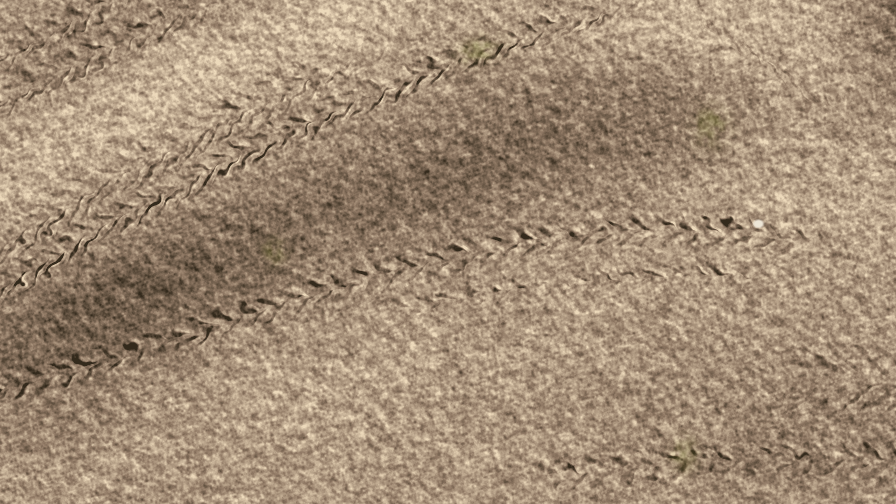
Give the GLSL for this texture, as a Shadertoy shader.

```glsl
// Dry straw-covered soil crossed by curved tractor tread marks in low sunlight.

const vec3 SHADOW = vec3(0.29, 0.24, 0.18);
const vec3 SOIL = vec3(0.56, 0.47, 0.39);
const vec3 STRAW = vec3(0.83, 0.75, 0.64);
const vec3 MOSS = vec3(0.43, 0.43, 0.20);
const vec3 STONE = vec3(0.93, 0.90, 0.84);
const vec2 SUN_STEP = vec2(0.0035, 0.0045);
const float BASE_TONE = 0.665;
const float RELIEF = 0.60;
const float FINE_GRAIN = 0.50;
const float PATCHINESS = 0.08;

// Cubic centre lines: y = c.x + c.y x + c.z x^2 + c.w x^3
const vec4 UPPER_PATH = vec4(0.43, 0.62, -0.135, 0.0);
const vec4 MIDDLE_PATH = vec4(0.225, 0.27, 0.13, -0.115);
const vec4 SIDE_PATH = vec4(0.10, 0.50, -0.178, 0.0);
const vec4 CORNER_PATH = vec4(0.80, 0.48, 0.0, 0.0);
const vec4 BOTTOM_PATH = vec4(-0.25, 0.42, -0.13, 0.0);
const vec4 FAR_PATH = vec4(1.95, -0.72, 0.0, 0.0);

float hash(vec2 p) {
    vec3 q = fract(vec3(p.xyx) * 0.1031);
    q += dot(q, q.yzx + 33.33);
    return fract((q.x + q.y) * q.z);
}

float noise(vec2 p) {
    vec2 i = floor(p), f = fract(p);
    f = f * f * (3.0 - 2.0 * f);
    return mix(mix(hash(i), hash(i + vec2(1, 0)), f.x),
               mix(hash(i + vec2(0, 1)), hash(i + vec2(1, 1)), f.x), f.y);
}

mat2 turn(float a) {
    return mat2(cos(a), -sin(a), sin(a), cos(a));
}

float fbm(vec2 p) {
    float sum = 0.0, gain = 0.5;
    for (int i = 0; i < 4; i++) {
        sum += gain * noise(p);
        p = turn(0.6) * p * 2.1 + 7.3;
        gain *= 0.55;
    }
    return sum;
}

// Soft elliptical patch, tilted by an angle
float patchAt(vec2 p, vec2 centre, vec2 radius, float angle) {
    vec2 d = turn(angle) * (p - centre);
    d = vec2(dot(vec2(cos(angle), sin(angle)), p - centre),
             dot(vec2(-sin(angle), cos(angle)), p - centre)) / radius;
    return exp(-dot(d, d));
}

float span(float x, float a, float b) {
    return smoothstep(a - 0.12, a + 0.12, x) * (1.0 - smoothstep(b - 0.15, b + 0.15, x));
}

// Chevron ribs: negative in the grooves, positive on sunlit lips.
// rows holds the strength of the lower and the upper half.
float tread(vec2 p, vec4 c, float spacing, float halfWidth, vec2 rows) {
    float crumble = smoothstep(0.15, 0.75, noise(p * 75.0 + 4.0));
    p += 0.016 * (vec2(noise(p * 60.0), noise(p * 60.0 + 19.0)) - 0.5);
    float d = p.y - (c.x + p.x * (c.y + p.x * (c.z + p.x * c.w)));
    float across = abs(d) / halfWidth;
    float phase = (p.x + 1.3 * abs(d)) / spacing + (d > 0.0 ? 0.4 : 0.0);
    float f = fract(phase) - 0.5;
    float wear = (0.6 + 0.7 * hash(vec2(floor(phase), d > 0.0 ? 3.0 : 8.0))) * (0.4 + 0.8 * crumble);
    float groove = 1.0 - smoothstep(0.05, 0.25, abs(f + 0.1));
    float lip = 1.0 - smoothstep(0.04, 0.2, abs(f - 0.22));
    float body = smoothstep(0.02, 0.2, across) * (1.0 - smoothstep(0.6, 1.15, across));
    return (0.35 * lip - groove) * wear * body * (d > 0.0 ? rows.y : rows.x);
}

// Broad light and dark areas of the ground
float groundTone(vec2 p) {
    float t = BASE_TONE;
    t -= 0.17 * patchAt(p, vec2(0.90, 0.66), vec2(0.45, 0.13), 0.28);
    t -= 0.06 * patchAt(p, vec2(1.36, 0.77), vec2(0.22, 0.11), 0.1);
    t -= 0.23 * patchAt(p, vec2(0.20, 0.37), vec2(0.40, 0.12), 0.38);
    t += 0.09 * patchAt(p, vec2(0.27, 0.76), vec2(0.50, 0.10), 0.45);
    t += 0.07 * patchAt(p, vec2(0.72, 0.96), vec2(0.35, 0.08), 0.2);
    t += 0.12 * patchAt(p, vec2(1.46, 0.94), vec2(0.30, 0.11), -0.1);
    t += 0.06 * patchAt(p, vec2(1.66, 0.62), vec2(0.22, 0.17), 0.0);
    t += 0.04 * patchAt(p, vec2(0.75, 0.25), vec2(0.50, 0.09), 0.30);
    t -= 0.18 * patchAt(p, vec2(1.79, 0.95), vec2(0.10, 0.16), 0.0);
    t -= 0.07 * patchAt(p, vec2(0.20, 0.94), vec2(0.35, 0.07), 0.4);
    t -= 0.04 * patchAt(p, vec2(0.10, 0.12), vec2(0.30, 0.10), 0.0);
    t -= 0.07 * patchAt(p, vec2(1.55, 0.14), vec2(0.40, 0.15), 0.0);
    return t + PATCHINESS * (fbm(turn(0.35) * p * vec2(5.0, 9.0)) - 0.47);
}

void mainImage(out vec4 fragColor, in vec2 fragCoord) {
    vec2 p = fragCoord / iResolution.y;
    float tone = groundTone(p);

    // Wheel tracks, strongest first
    float ribs = tread(p, UPPER_PATH, 0.038, 0.034, vec2(0.40, 0.28)) * span(p.x, -0.3, 1.2);
    ribs += tread(p, MIDDLE_PATH, 0.046, 0.030, vec2(0.26, 0.40)) * span(p.x, -0.3, 1.6);
    ribs += tread(p - vec2(0.0, 0.085), UPPER_PATH, 0.040, 0.05, vec2(0.22, 0.18)) * span(p.x, -0.3, 0.75);
    ribs += tread(p, SIDE_PATH, 0.045, 0.022, vec2(0.12, 0.28)) * span(p.x, 0.75, 1.55);
    ribs += tread(p, CORNER_PATH, 0.042, 0.04, vec2(0.22)) * span(p.x, -0.3, 0.42);
    ribs += tread(p - vec2(0.0, 0.09), CORNER_PATH, 0.042, 0.035, vec2(0.22)) * span(p.x, -0.3, 0.3);
    ribs += tread(p, BOTTOM_PATH, 0.050, 0.035, vec2(0.18, 0.28)) * span(p.x, 1.05, 1.9);
    ribs += tread(p - vec2(0.0, 0.16), BOTTOM_PATH, 0.048, 0.08, vec2(0.18)) * span(p.x, 1.55, 1.9);
    ribs += tread(p, FAR_PATH, 0.040, 0.04, vec2(0.16)) * span(p.x, 1.4, 1.65);

    // Sunlit clods and scattered straw
    float clods = fbm(p * 48.0) - fbm((p + SUN_STEP) * 48.0);
    float straw = 0.35 * noise(turn(0.5) * p * vec2(80.0, 150.0))
                + 0.30 * noise(turn(-0.7) * p * vec2(90.0, 170.0) + 31.0)
                + 0.35 * noise(turn(0.2) * p * 230.0 + 5.0) - 0.5;
    tone += ribs + RELIEF * clods + FINE_GRAIN * straw;

    // Three-stop soil ramp
    float level = (clamp(tone, 0.20, 0.93) - SHADOW.r) / (SOIL.r - SHADOW.r);
    vec3 col = level < 1.0 ? mix(SHADOW, SOIL, level) : mix(SOIL, STRAW, level - 1.0);

    // Small weeds and one pale stone
    float weeds = patchAt(p, vec2(0.545, 0.502), vec2(0.022), 0.0)
                + patchAt(p, vec2(0.95, 0.90), vec2(0.04, 0.022), 0.3)
                + patchAt(p, vec2(1.41, 0.75), vec2(0.03, 0.035), 0.0)
                + patchAt(p, vec2(1.36, 0.10), vec2(0.025, 0.03), 0.0);
    col = mix(col, MOSS + 0.5 * straw, 0.65 * weeds * noise(p * 90.0));
    float stone = 1.0 - smoothstep(0.005, 0.011, length((p - vec2(1.505, 0.556)) * vec2(0.8, 1.0)));
    fragColor = vec4(mix(col, STONE, stone), 1.0);
}
```
